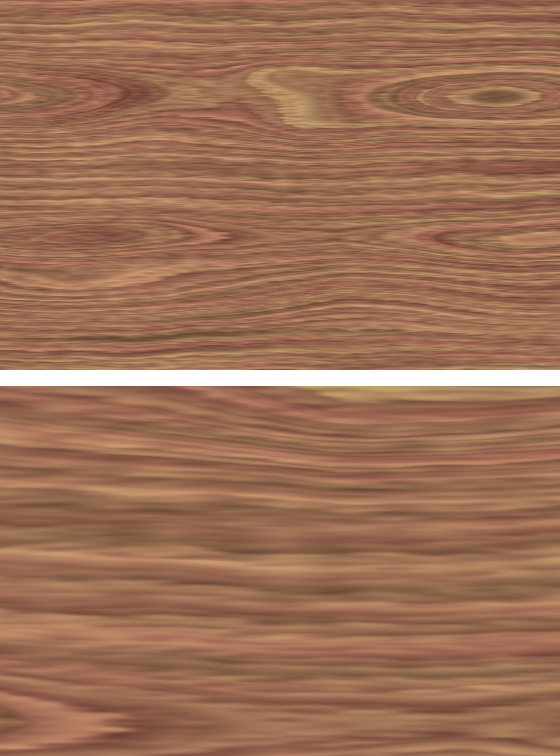
Top, the full canvas; bottom, a detail of the centre.
Write a Shadertoy shader that draws this texture.

```glsl
const vec3 DARK = vec3(0.42, 0.27, 0.205);
const vec3 MID = vec3(0.60, 0.415, 0.32);
const vec3 LIGHT = vec3(0.78, 0.60, 0.43);
const vec3 RED_SHIFT = vec3(0.014, -0.019, 0.004);

vec2 gradientAt(vec2 cell) {
    vec3 q = fract(cell.xyx * vec3(0.1031, 0.1030, 0.0973));
    q += dot(q, q.yzx + 33.33);
    float angle = 6.2832 * fract((q.x + q.y) * q.z);
    return vec2(cos(angle), sin(angle));
}

float gradientNoise(vec2 p) {
    vec2 cell = floor(p);
    vec2 f = p - cell;
    vec2 u = f * f * f * (f * (f * 6.0 - 15.0) + 10.0);
    vec2 e = vec2(1.0, 0.0);
    float low = mix(dot(gradientAt(cell), f),
                    dot(gradientAt(cell + e), f - e), u.x);
    float high = mix(dot(gradientAt(cell + e.yx), f - e.yx),
                     dot(gradientAt(cell + 1.0), f - 1.0), u.x);
    return mix(low, high, u.y);
}

float bump(vec2 p, vec2 center, vec2 radius) {
    vec2 d = (p - center) / radius;
    return exp(-dot(d, d));
}

// Rounded crest running along x
float ridge(float y, float center, float width) {
    return -length(vec2(y - center, width));
}

// Height of the growth layers; its contours are the rings
float layerHeight(vec2 p) {
    p.y += 0.025 * gradientNoise(p * vec2(1.8, 3.5) + 7.0);
    float h = max(ridge(p.y, 0.735, 0.06), ridge(p.y, 0.36, 0.035)) + 0.12 * p.y;

    // Upper eyes and the islands between them
    h += 0.14 * bump(p, vec2(1.34, 0.735), vec2(0.38, 0.11));
    h += 0.13 * bump(p, vec2(-0.08, 0.735), vec2(0.46, 0.10));
    h += 0.05 * bump(p, vec2(0.77, 0.815), vec2(0.20, 0.05));
    h += 0.05 * bump(p, vec2(0.82, 0.655), vec2(0.24, 0.05));

    // Lower eyes, flat patch and arch
    h += 0.07 * bump(p, vec2(0.22, 0.36), vec2(0.36, 0.06));
    h += 0.07 * bump(p, vec2(1.45, 0.355), vec2(0.36, 0.06));
    h += 0.075 * bump(p, vec2(0.22, 0.215), vec2(0.40, 0.06));
    h -= 0.05 * bump(p, vec2(0.98, 0.19), vec2(0.35, 0.09));

    return h + 0.007 * gradientNoise(p * vec2(7.0, 4.0));
}

// Bands that slowly change along the board
float bands(float h, float x, float frequency) {
    return gradientNoise(vec2(h * frequency + 0.37 * frequency, x * 1.1 + frequency));
}

// Narrow lines where the bands cross zero
float veins(float h, float x, float frequency) {
    return 1.0 - smoothstep(0.0, 0.16, abs(bands(h, x, frequency)));
}

// Short fibres lying along x
float fibres(vec2 p) {
    float coarse = gradientNoise(p * vec2(10.0, 110.0));
    float fine = gradientNoise(p * vec2(20.0, 215.0) + 31.3);
    return 0.6 * coarse + 0.9 * fine;
}

vec3 woodColor(float tone, float redness) {
    vec3 color = mix(DARK, MID, clamp(2.0 * tone, 0.0, 1.0));
    color = mix(color, LIGHT, clamp(2.0 * tone - 1.0, 0.0, 1.0));
    return color + RED_SHIFT * redness;
}

void mainImage(out vec4 fragColor, in vec2 fragCoord) {
    vec2 p = fragCoord / iResolution.y;
    float fibre = fibres(p);
    float h = layerHeight(p) + 0.003 * fibre;

    float tone = 0.555 + 0.20 * bands(h, p.x, 27.0)
                       + 0.52 * bands(h, p.x, 71.0)
                       + 0.42 * bands(h, p.x, 149.0)
                       - 0.13 * veins(h, p.x, 57.0)
                       + 0.34 * fibre;
    float redness = 2.6 * bands(h, p.x, 43.0);

    fragColor = vec4(woodColor(tone, clamp(redness, -1.0, 1.0)), 1.0);
}
```
